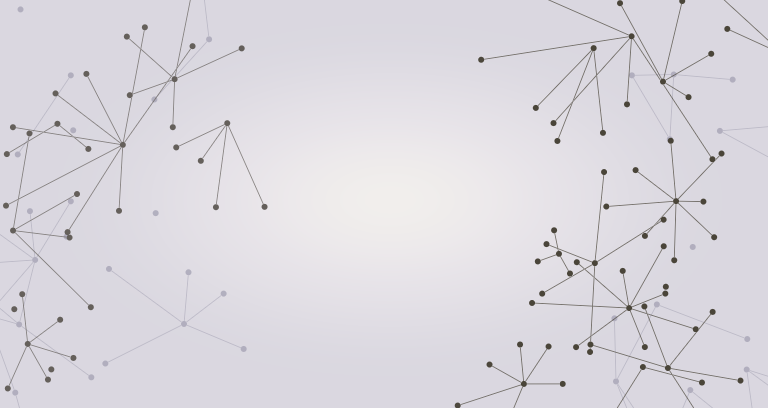
Write a Shadertoy shader that draws this background.

```glsl
// A pale backdrop with a soft oval glow, framed left and right by node networks.
// Cellular lattices supply the scattered links; looped fans of spokes add hubs.
// Faint links lie behind dark ones, and the middle stays empty.

const vec3 GLOW = vec3(0.945, 0.935, 0.925);
const vec3 HAZE = vec3(0.915, 0.900, 0.918);
const vec3 RIM = vec3(0.855, 0.845, 0.878);
const vec3 PALE_INK = vec3(0.64, 0.63, 0.70);
const vec3 LEFT_INK = vec3(0.37, 0.35, 0.33);
const vec3 RIGHT_INK = vec3(0.26, 0.24, 0.19);
const float DOT_RADIUS = 0.0073;
const float LINE_RADIUS = 0.0010;
const float LINE_ALPHA = 0.75;

float hash(vec2 p) {
    return fract(sin(dot(p, vec2(127.1, 311.7))) * 43758.5);
}

float segmentDistance(vec2 p, vec2 a, vec2 b) {
    vec2 ab = b - a;
    float t = clamp(dot(p - a, ab) / dot(ab, ab), 0.0, 1.0);
    return length(p - a - ab * t);
}

float coverage(float distanceToShape, float radius) {
    return clamp(0.5 + (radius - distanceToShape) * iResolution.y, 0.0, 1.0);
}

float nodeInk(vec2 p, vec2 node) {
    return coverage(length(p - node), DOT_RADIUS);
}

float linkInk(vec2 p, vec2 a, vec2 b) {
    return LINE_ALPHA * coverage(segmentDistance(p, a, b), LINE_RADIUS);
}

// Hub with spokes spread between two angles (degrees), each ending in a node.
float fan(vec2 p, vec2 hub, int count, vec2 angles, vec2 reach) {
    float ink = nodeInk(p, hub);
    for (int i = 0; i < count; i++) {
        float k = float(i);
        float random = hash(hub * 37.0 + k);
        float turn = (k + 0.3 * (random - 0.5)) / float(count - 1);
        float angle = radians(mix(angles.x, angles.y, turn));
        float len = mix(reach.x, reach.y, fract(random + k * 0.618));
        vec2 tip = hub + len * vec2(cos(angle), sin(angle));
        ink = max(ink, max(nodeInk(p, tip), linkInk(p, hub, tip)));
    }
    return ink;
}

vec2 latticeNode(vec2 cell, float size, float seed) {
    vec2 jitter = vec2(hash(cell + seed), hash(cell + seed + 17.3));
    return (cell + 0.1 + 0.8 * jitter) * size;
}

// Nodes live in the side bands; spread widens both bands toward the middle.
bool isPresent(vec2 cell, vec2 node, float seed, float density, float spread) {
    float leftLimit = mix(0.20, 0.42, smoothstep(0.25, 0.5, node.y)) + spread;
    float rightLimit = mix(1.40, 1.58, smoothstep(0.1, 0.45, node.y)) - spread * 0.5;
    bool inBand = node.x < leftLimit || node.x > rightLimit;
    return inBand && hash(cell + seed + 5.7) < density;
}

// Jittered cells whose neighbours are joined at random.
float lattice(vec2 p, float size, float seed, float density, float linkRate, float spread) {
    float ink = 0.0;
    vec2 home = floor(p / size);
    for (int k = 0; k < 9; k++) {
        vec2 cell = home + vec2(k % 3 - 1, k / 3 - 1);
        vec2 node = latticeNode(cell, size, seed);
        if (!isPresent(cell, node, seed, density, spread)) continue;
        ink = max(ink, nodeInk(p, node));
        for (int j = 0; j < 4; j++) {
            vec2 next = cell + (j == 3 ? vec2(1, 0) : vec2(j - 1, 1));
            vec2 other = latticeNode(next, size, seed);
            bool linked = hash(cell * 3.1 + float(j) + seed) < linkRate;
            if (linked && isPresent(next, other, seed, density, spread))
                ink = max(ink, linkInk(p, node, other));
        }
    }
    return ink;
}

float leftFans(vec2 p) {
    float ink = fan(p, vec2(0.301, 0.645), 8, vec2(52, 265), vec2(0.16, 0.33));
    ink = max(ink, fan(p, vec2(0.428, 0.806), 5, vec2(22, 266), vec2(0.11, 0.22)));
    ink = max(ink, fan(p, vec2(0.557, 0.698), 4, vec2(207, 290), vec2(0.09, 0.25)));
    ink = max(ink, fan(p, vec2(0.032, 0.435), 4, vec2(-50, 75), vec2(0.10, 0.28)));
    return max(ink, fan(p, vec2(0.068, 0.157), 5, vec2(-112, 90), vec2(0.08, 0.19)));
}

float rightFans(vec2 p) {
    float ink = fan(p, vec2(1.548, 0.911), 5, vec2(154, 305), vec2(0.08, 0.42));
    ink = max(ink, fan(p, vec2(1.455, 0.882), 3, vec2(225, 277), vec2(0.08, 0.28)));
    ink = max(ink, fan(p, vec2(1.625, 0.800), 4, vec2(-25, 125), vec2(0.06, 0.23)));
    ink = max(ink, fan(p, vec2(1.657, 0.507), 8, vec2(5, 320), vec2(0.06, 0.18)));
    ink = max(ink, fan(p, vec2(1.458, 0.355), 5, vec2(29, 270), vec2(0.09, 0.25)));
    ink = max(ink, fan(p, vec2(1.370, 0.378), 3, vec2(110, 288), vec2(0.04, 0.14)));
    ink = max(ink, fan(p, vec2(1.542, 0.245), 8, vec2(-63, 221), vec2(0.09, 0.25)));
    ink = max(ink, fan(p, vec2(1.637, 0.098), 5, vec2(-60, 163), vec2(0.11, 0.20)));
    return max(ink, fan(p, vec2(1.284, 0.059), 6, vec2(3, 250), vec2(0.05, 0.20)));
}

void mainImage(out vec4 fragColor, in vec2 fragCoord) {
    vec2 uv = fragCoord / iResolution.xy;
    vec2 p = fragCoord / iResolution.y;

    // Oval glow
    float oval = length(uv - vec2(0.508, 0.51));
    vec3 color = mix(GLOW, HAZE, smoothstep(0.0, 0.22, oval));
    color = mix(color, RIM, smoothstep(0.12, 0.44, oval));

    // Faint network behind
    float pale = lattice(p, 0.145, 3.0, 0.65, 0.35, 0.10);
    pale = max(pale, fan(p, vec2(0.451, 0.206), 5, vec2(-22, 209), vec2(0.09, 0.24)));
    color = mix(color, PALE_INK, 0.75 * pale);

    // Dark network in front
    float dark = lattice(p, 0.165, 11.0, 0.55, 0.5, 0.0);
    dark = max(dark, max(leftFans(p), rightFans(p)));
    color = mix(color, mix(LEFT_INK, RIGHT_INK, smoothstep(0.3, 0.7, uv.x)), 0.95 * dark);

    fragColor = vec4(color, 1.0);
}
```
